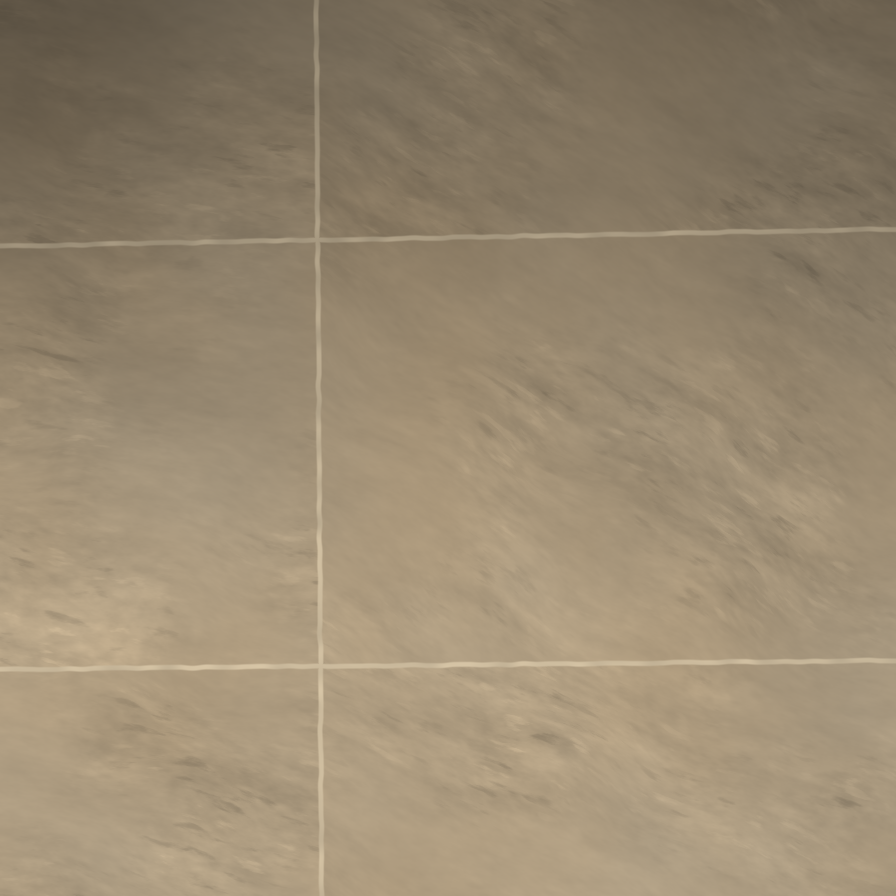
Give the GLSL for this texture, as a WebGL 2 fragment shader.

```glsl
#version 300 es
precision highp float;
// Large beige stone floor tiles with thin pale grout, lit from the lower edge.

#define ROW_PITCH 0.4724
#define COLUMN_PITCH 0.82
#define FIRST_JOINT vec2(0.359, 0.2526)
#define GROUT_HALF_WIDTH 0.0027
#define GROUT_WOBBLE 0.0016
#define STONE_COLOR vec3(0.665, 0.596, 0.490)
#define GROUT_COLOR vec3(0.800, 0.735, 0.620)
#define CLOUD_AMOUNT 0.13
#define STREAK_AMOUNT 0.17
#define GRAIN_AMOUNT 0.075

uniform vec2 u_resolution;
out vec4 fragColor;

float hash(vec2 p) {
  vec3 q = fract(p.xyx * vec3(0.1031, 0.1030, 0.0973));
  q += dot(q, q.yzx + 33.33);
  return fract((q.x + q.y) * q.z);
}

float noise(vec2 p) {
  vec2 i = floor(p), f = fract(p);
  f = f * f * (3.0 - 2.0 * f);
  return mix(mix(hash(i), hash(i + vec2(1, 0)), f.x),
             mix(hash(i + vec2(0, 1)), hash(i + vec2(1, 1)), f.x), f.y);
}

float fbm(vec2 p) {
  float sum = 0.0, weight = 0.5;
  for (int i = 0; i < 5; i++) {
    sum += weight * noise(p);
    p = mat2(1.6, 1.2, -1.2, 1.6) * p + 7.3;
    weight *= 0.5;
  }
  return sum;
}

vec2 rotate(vec2 p, float angle) {
  float c = cos(angle), s = sin(angle);
  return vec2(c * p.x - s * p.y, s * p.x + c * p.y);
}

// Tile coordinates with a slight perspective tilt; joints lie at whole numbers.
vec2 tileSpace(vec2 uv) {
  float column = (uv.x - FIRST_JOINT.x + 0.006 * uv.y) / COLUMN_PITCH;
  float row = (uv.y - FIRST_JOINT.y - 0.0104 * uv.x) / (ROW_PITCH + 0.0091 * uv.x);
  return vec2(column, row);
}

// Brightness: dim at the top, dimmest in the upper left corner.
float lighting(vec2 uv) {
  float light = mix(1.04, 0.67, smoothstep(0.2, 1.12, uv.y));
  light -= 0.13 * smoothstep(0.45, 0.0, uv.x) * smoothstep(0.45, 0.95, uv.y);
  light -= 0.05 * smoothstep(0.65, 1.0, uv.x);
  return light;
}

// Relative tone of the stone; the veins run at a different angle in each tile.
float stoneTone(vec2 uv, vec2 tile) {
  float angle = (tile.x < 0.0 ? 0.2 : 0.48) + 0.16 * (hash(tile + 40.0) - 0.5);
  vec2 p = rotate(uv, angle) + 9.0 * vec2(hash(tile + 11.0), hash(tile + 23.0)) + 3.0;
  p.y += 0.025 * (noise(p * 9.0) - 0.5);

  float cloud = fbm(p * vec2(3.5, 7.0)) - 0.48;
  float streak = fbm(p * vec2(11.0, 42.0)) - 0.48;
  float grain = fbm(p * vec2(65.0, 150.0)) - 0.48;
  float patches = smoothstep(0.35, 0.7, fbm(p * 5.0 + 20.0));

  float tone = 1.0 + CLOUD_AMOUNT * cloud + STREAK_AMOUNT * streak * (0.4 + patches);
  tone += GRAIN_AMOUNT * grain * (0.7 + patches);
  // Sparse dark fissures and pale scuffs
  float mark = fbm(p * vec2(24.0, 95.0) + 50.0);
  tone -= 0.10 * patches * smoothstep(0.62, 0.8, mark);
  tone += 0.07 * patches * smoothstep(0.34, 0.2, mark);
  return tone + 0.03 * (hash(tile + 5.0) - 0.5);
}

// Coverage of the joint, with softly uneven edges.
float groutMask(vec2 uv, vec2 cell) {
  vec2 pitch = vec2(COLUMN_PITCH, ROW_PITCH + 0.0091 * uv.x);
  vec2 wobble = vec2(noise(vec2(uv.y * 65.0, 3.0)), noise(vec2(uv.x * 65.0, 8.0))) - 0.5;
  vec2 offset = (fract(cell + 0.5) - 0.5) * pitch + GROUT_WOBBLE * wobble;
  float distanceToJoint = min(abs(offset.x), abs(offset.y));
  float soft = max(0.0013, 0.75 / u_resolution.y);
  return 1.0 - smoothstep(GROUT_HALF_WIDTH - soft, GROUT_HALF_WIDTH + soft, distanceToJoint);
}

void main() {
  vec2 uv = gl_FragCoord.xy / u_resolution;
  vec2 cell = tileSpace(uv);
  float light = lighting(uv);

  // Stone, with a faint drift between warm and cool areas
  vec3 color = STONE_COLOR * light * stoneTone(uv, floor(cell));
  float warmth = fbm(uv * 4.0 + 31.0) - 0.48;
  color *= 1.0 + warmth * vec3(0.04, 0.0, -0.06);

  // Grout, a little dirty along its length
  float dirt = 0.92 + 0.14 * noise(uv * 48.0);
  vec3 grout = GROUT_COLOR * mix(light, 1.0, 0.2) * dirt;
  color = mix(color, grout, 0.9 * groutMask(uv, cell));

  fragColor = vec4(color, 1.0);
}
```
